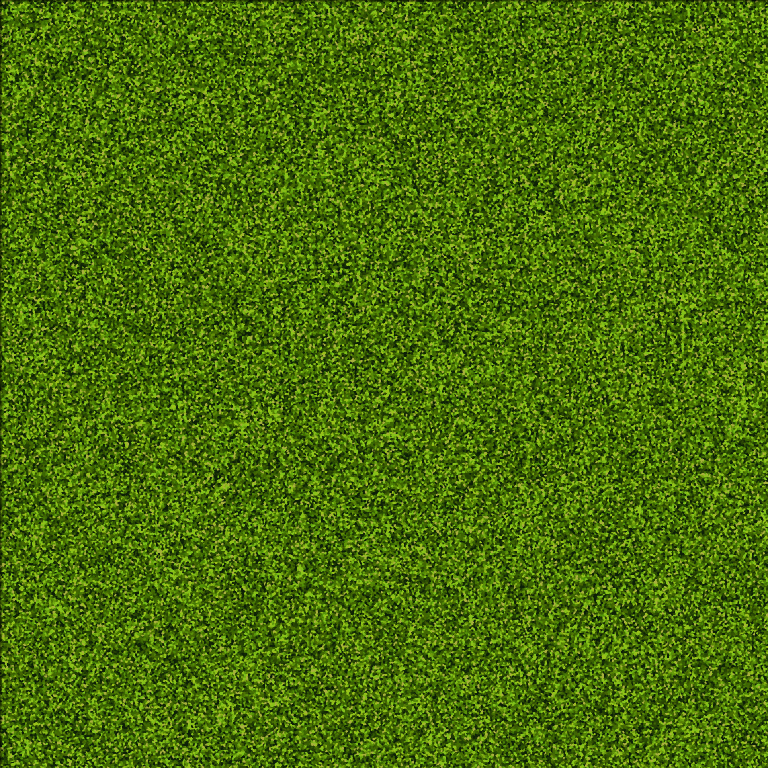
Write a WebGL 1 fragment shader that draws this texture.

```glsl
precision highp float;
uniform vec2 u_resolution;

const float GRAINS = 375.0;       // grains across the canvas
const float JITTER = 0.9;         // scatter of the grain centres
const float STRETCH = 1.35;       // length of a grain against its width
const float EDGE_SOFTNESS = 0.35; // in grain widths
const float CONTRAST = 1.12;
const float CLUMP_DEPTH = 0.03;
const float STRAW_SHARE = 0.035;
const float BORDER_WIDTH = 0.004;
const float BORDER_SHADE = 0.45;

const vec3 SOIL = vec3(0.05, 0.12, 0.03);
const vec3 SHADOW = vec3(0.145, 0.255, 0.015);
const vec3 MOSS = vec3(0.25, 0.40, 0.01);
const vec3 LEAF = vec3(0.36, 0.57, 0.03);
const vec3 TIP = vec3(0.55, 0.76, 0.10);
const vec3 STRAW = vec3(0.66, 0.69, 0.24);

float hash(vec2 p) {
    vec3 q = fract(vec3(p.xyx) * 0.1031);
    q += dot(q, q.yzx + 33.33);
    return fract((q.x + q.y) * q.z);
}

vec2 hash2(vec2 p) {
    return vec2(hash(p + 17.3), hash(p + 91.7));
}

// Broad, faint light and dark clumps from layered sines
float clumps(vec2 uv) {
    float sum = 0.0;
    float weight = 0.5;
    vec2 p = uv * 36.0;
    for (int i = 0; i < 4; i++) {
        p += 1.3 * sin(p.yx * 0.8 + float(i));
        sum += weight * sin(p.x) * sin(p.y);
        p = mat2(0.8, 0.6, -0.6, 0.8) * p * 1.8;
        weight *= 0.8;
    }
    return sum;
}

// Green ramp that rests longest on the middle tone
vec3 grassRamp(float tone) {
    vec3 color = mix(SOIL, SHADOW, smoothstep(0.01, 0.18, tone));
    color = mix(color, MOSS, smoothstep(0.21, 0.44, tone));
    color = mix(color, LEAF, smoothstep(0.54, 0.78, tone));
    return mix(color, TIP, smoothstep(0.78, 0.92, tone));
}

vec3 grainColor(vec2 cell, float clump) {
    float tone = 0.5 + (hash(cell + 5.1) - 0.5) * CONTRAST + clump;
    vec3 color = grassRamp(tone);
    // A slight drift between warm and cool greens
    color.r *= 0.88 + 0.24 * hash(cell + 43.9);
    float straw = step(hash(cell + 67.3), STRAW_SHARE);
    return mix(color, STRAW, straw);
}

// Distance to a grain stretched in its own random direction
float grainDistance(vec2 offset, vec2 cell) {
    float angle = 3.14159 * hash(cell + 29.5);
    vec2 along = vec2(cos(angle), sin(angle));
    float across = dot(offset, vec2(-along.y, along.x));
    return length(vec2(dot(offset, along) / STRETCH, across));
}

void main() {
    vec2 uv = gl_FragCoord.xy / u_resolution;
    vec2 p = uv * GRAINS;
    vec2 base = floor(p);

    // Find the two nearest grains
    float nearest = 9.0;
    float second = 9.0;
    vec2 nearestCell = base;
    vec2 secondCell = base;
    for (int y = -1; y <= 1; y++) {
        for (int x = -1; x <= 1; x++) {
            vec2 cell = base + vec2(float(x), float(y));
            vec2 center = cell + 0.5 + JITTER * (hash2(cell) - 0.5);
            float d = grainDistance(p - center, cell);
            if (d < nearest) {
                second = nearest;
                secondCell = nearestCell;
                nearest = d;
                nearestCell = cell;
            } else if (d < second) {
                second = d;
                secondCell = cell;
            }
        }
    }

    // Soften the seam between them
    float clump = CLUMP_DEPTH * clumps(uv);
    float cover = 0.5 + 0.5 * smoothstep(0.0, EDGE_SOFTNESS, second - nearest);
    vec3 color = mix(grainColor(secondCell, clump), grainColor(nearestCell, clump), cover);

    // Thin shade along the left and top borders
    float inside = smoothstep(0.0, BORDER_WIDTH, min(uv.x, 1.0 - uv.y));
    color *= mix(BORDER_SHADE, 1.0, inside);

    gl_FragColor = vec4(color, 1.0);
}
```
